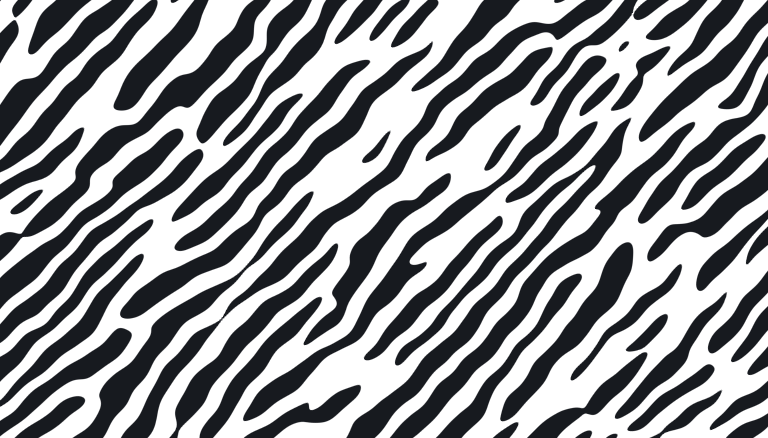
Write a Shadertoy shader that draws this pattern.

```glsl
// Zebra hide: dark tapered streaks running diagonally over a white ground.

const float TAU = 6.2831853;
const vec3 INK = vec3(0.09, 0.10, 0.12);
const vec3 PAPER = vec3(1.0);

vec3 hash3(vec2 cell) {
    vec3 h = fract(cell.xyx * vec3(0.1031, 0.1030, 0.0973));
    h += dot(h, h.yxz + 33.33);
    return fract((h.xxy + h.yzz) * h.zyx);
}

vec2 rotate(vec2 p, float angle) {
    float c = cos(angle), s = sin(angle);
    return vec2(c * p.x + s * p.y, c * p.y - s * p.x);
}

vec2 randomGradient(vec2 corner) {
    float angle = TAU * hash3(corner).x;
    return vec2(cos(angle), sin(angle));
}

float gradientNoise(vec2 p) {
    vec2 i = floor(p), f = p - i;
    vec2 u = f * f * f * (f * (f * 6.0 - 15.0) + 10.0);
    vec2 e = vec2(1.0, 0.0);
    float a = dot(randomGradient(i), f);
    float b = dot(randomGradient(i + e.xy), f - e.xy);
    float c = dot(randomGradient(i + e.yx), f - e.yx);
    float d = dot(randomGradient(i + e.xx), f - e.xx);
    return mix(mix(a, b, u.x), mix(c, d, u.x), u.y);
}

// Sum of scattered wave packets: returns the cosine and sine parts.
// p.x runs along the streaks and p.y across them.
vec2 wavePackets(vec2 p, vec2 cellSize, float pitch, float tiltRange) {
    vec2 home = floor(p / cellSize);
    vec2 sum = vec2(0.0);
    for (int y = -2; y <= 2; y++) {
        for (int x = -2; x <= 2; x++) {
            vec2 cell = home + vec2(x, y);
            vec3 place = hash3(cell + 71.0);
            vec3 wave = hash3(cell + 213.0);
            vec2 offset = p / cellSize - cell - place.xy;
            float window = max(0.0, 1.0 - dot(offset, offset) / 4.0);
            float tilt = (wave.x - 0.5) * 2.0 * tiltRange;
            float frequency = mix(0.78, 1.22, wave.y) / pitch;
            float across = rotate(offset * cellSize, tilt).y;
            float phase = TAU * (across * frequency + wave.z);
            sum += window * window * window * vec2(cos(phase), sin(phase));
        }
    }
    return sum / 0.947; // unit variance
}

// Positive inside a streak; weak waves fall to paper, so streaks taper off.
float streakField(vec2 p, float fullness, float cutoff) {
    vec2 wave = wavePackets(p, vec2(0.16, 0.07), 0.070, 0.2);
    return wave.x + fullness * length(wave) - cutoff;
}

void mainImage(out vec4 fragColor, in vec2 fragCoord) {
    vec2 p = rotate(fragCoord / iResolution.y, radians(45.0));

    // Broad bends and small wobbles of the outlines
    float bend = 0.040 * gradientNoise(p * 3.0 + 7.3);
    float wobble = 0.015 * gradientNoise(p * 12.0 + 31.7);
    p.y += bend + wobble;

    // Smooth edge about one pixel wide at any size
    float field = streakField(p, 0.6, 0.56);
    float slope = max(length(vec2(dFdx(field), dFdy(field))), 1e-5);
    float ink = smoothstep(-0.75, 0.75, field / slope);

    fragColor = vec4(mix(PAPER, INK, ink), 1.0);
}
```
